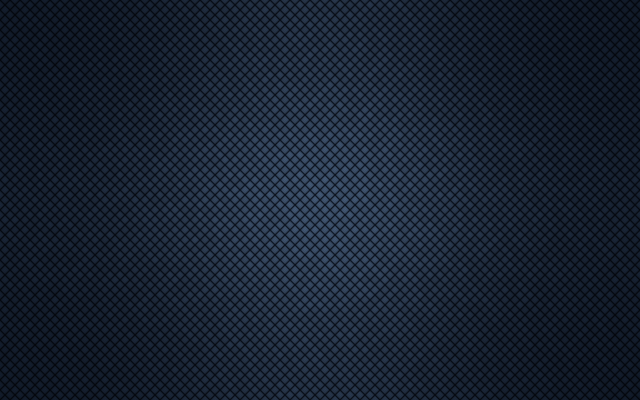
This pattern is drawn by a Shadertoy shader. Its source:

```glsl
// Dark blue woven mesh: 64 by 40 small diamonds cut by two families of diagonal
// seams, with over-under strand shading, faint fibres and a soft central glow.
// Whole repeat counts, wrapped hashes and a periodic glow make it tile.

const float PI = 3.14159265;
const vec2 REPEATS = vec2(64.0, 40.0);
const vec3 EDGE_BLUE = vec3(0.035, 0.062, 0.108);
const vec3 CENTRE_BLUE = vec3(0.222, 0.295, 0.392);
const vec3 SEAM_TINT = vec3(0.30, 0.34, 0.40);

float hash(vec2 p) {
    vec3 q = fract(vec3(p.xyx) * 0.1031);
    q += dot(q, q.yzx + 33.33);
    return fract((q.x + q.y) * q.z);
}

// One random value per diamond, wrapped over the whole canvas
float cellHash(vec2 cell, vec2 repeats) {
    vec2 id = vec2(cell.x + cell.y, cell.x - cell.y);
    return hash(mod(id, 2.0 * repeats));
}

// Dark seam along the borders of a unit cell
float seamMask(vec2 local, float halfWidth, float aa) {
    vec2 d = 0.5 - abs(local - 0.5);
    vec2 m = 1.0 - smoothstep(vec2(halfWidth - aa), vec2(halfWidth + aa), d);
    return 1.0 - (1.0 - m.x) * (1.0 - m.y);
}

// Rounded strand running along y, dipping at its ends, with fine fibres
float strandShade(vec2 local, float aa) {
    float across = local.x - 0.5;
    float along = local.y - 0.5;
    float fibreVisible = 1.0 - smoothstep(0.08, 0.25, aa);
    float fibre = 0.035 * cos(local.x * 10.0 * PI) * fibreVisible;
    return 1.10 - 0.40 * across * across - 0.65 * along * along + fibre;
}

// Smooth periodic falloff, narrower across than down
float centreGlow(vec2 uv) {
    vec2 s = sin(PI * (uv - 0.5));
    return exp(-1.3 * dot(s * s, vec2(1.0, 0.45)));
}

void mainImage(out vec4 fragColor, in vec2 fragCoord) {
    vec2 uv = fragCoord / iResolution.xy;

    // Diagonal lattice
    vec2 grid = uv * REPEATS;
    vec2 lattice = vec2(grid.x + grid.y, grid.x - grid.y);
    vec2 cell = floor(lattice);
    vec2 local = fract(lattice);
    float aa = 0.6 * length(REPEATS / iResolution.xy);

    // Alternate strand direction between neighbours
    float parity = mod(cell.x + cell.y, 2.0);
    vec2 strand = parity < 0.5 ? local : local.yx;
    float shade = strandShade(strand, aa);
    shade *= 1.0 + 0.10 * (cellHash(cell, REPEATS) - 0.5);

    // Light from above lifts the upper side of each diamond
    shade += 0.07 * (local.x - local.y);

    vec3 color = mix(EDGE_BLUE, CENTRE_BLUE, centreGlow(uv)) * shade;
    color *= mix(vec3(1.0), SEAM_TINT, seamMask(local, 0.09, aa));
    fragColor = vec4(color, 1.0);
}
```
